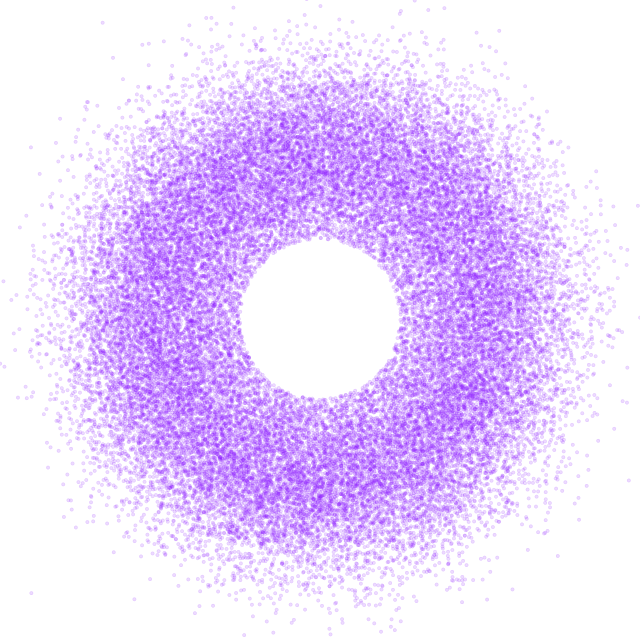
Write a Shadertoy shader that draws this background.

```glsl
// A ring-shaped cloud of translucent violet dots on white, with an empty round centre.
#define HOLE_RADIUS 0.125
#define PEAK_RADIUS 0.26
#define INNER_SPREAD 0.115
#define OUTER_SPREAD 0.075
#define DOT_RADIUS 0.0029
#define RIM_WIDTH 0.001
#define FILL_ALPHA 0.15
#define RIM_ALPHA 0.09
#define CELL_SIZE 0.0082
#define DOTS_PER_CELL 20
#define PEAK_FILL 0.39

const vec3 PAPER = vec3(1.0);
const vec3 VIOLET = vec3(0.53, 0.07, 1.0);

// Three random values in 0..1 from an integer lattice point
vec3 hash3(ivec3 point) {
    uvec3 v = uvec3(point + 4096) * 1664525u + 1013904223u;
    v.x += v.y * v.z; v.y += v.z * v.x; v.z += v.x * v.y;
    v ^= v >> 16u;
    v.x += v.y * v.z; v.y += v.z * v.x; v.z += v.x * v.y;
    return vec3(v >> 8u) / 16777216.0;
}

// Chance that a dot exists at a given distance from the centre
float dotChance(float radius) {
    float spread = radius < PEAK_RADIUS ? INNER_SPREAD : OUTER_SPREAD;
    float offset = (radius - PEAK_RADIUS) / spread;
    return radius < HOLE_RADIUS ? 0.0 : PEAK_FILL * exp(-0.5 * offset * offset);
}

// Smooth coverage of a disc
float disc(float dist, float radius, float pixel) {
    return clamp((radius - dist) / pixel + 0.5, 0.0, 1.0);
}

// Opacity of one dot: a faint fill with a stronger rim
float dotAlpha(float dist, float pixel) {
    float body = disc(dist, DOT_RADIUS, pixel);
    float core = disc(dist, DOT_RADIUS - RIM_WIDTH, pixel);
    return FILL_ALPHA * body + RIM_ALPHA * (body - core);
}

void mainImage(out vec4 fragColor, in vec2 fragCoord) {
    float canvas = min(iResolution.x, iResolution.y);
    vec2 p = (fragCoord - 0.5 * iResolution.xy) / canvas;
    float pixel = min(1.0 / canvas, CELL_SIZE - 2.0 * DOT_RADIUS);

    // Light left after passing through every dot in the four nearest cells
    float light = 1.0;
    ivec2 corner = ivec2(floor(p / CELL_SIZE - 0.5));
    for (int n = 0; n < 4; n++) {
        ivec2 cell = corner + ivec2(n & 1, n >> 1);
        for (int i = 0; i < DOTS_PER_CELL; i++) {
            vec3 rnd = hash3(ivec3(cell, i));
            vec2 center = (vec2(cell) + rnd.xy) * CELL_SIZE;
            if (rnd.z < dotChance(length(center)))
                light *= 1.0 - dotAlpha(length(p - center), pixel);
        }
    }

    fragColor = vec4(mix(VIOLET, PAPER, light), 1.0);
}
```
